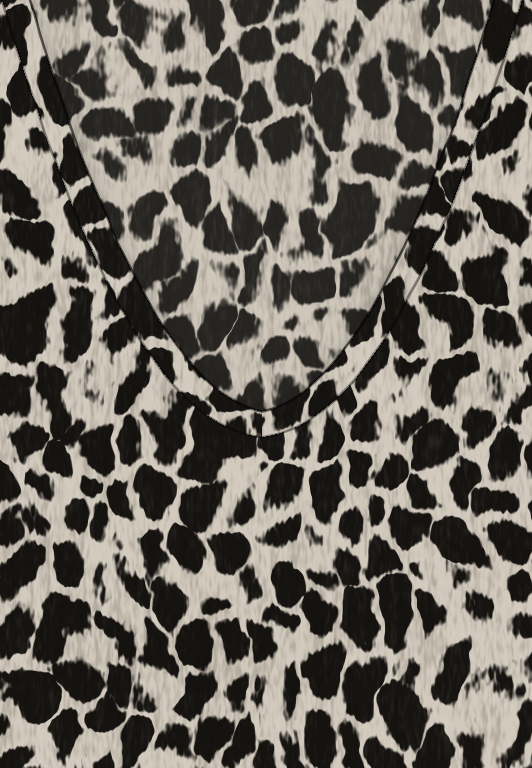
Reproduce this texture procedurally as a WebGL 1 fragment shader.

```glsl
precision highp float;
// Crinkled cloth with a dark animal print, cut as a rounded V neckline over a back panel.
// Spots are smoothed cells of a weighted Voronoi field whose gaps are widened
// or closed by gradient noise; streaked noise gives ragged edges and thread relief.

uniform vec2 u_resolution;

const vec3 INK = vec3(0.085, 0.076, 0.066);
const vec3 FADED_INK = vec3(0.165, 0.157, 0.145);
const vec3 CREAM = vec3(0.815, 0.785, 0.735);
const vec3 SHADED_CREAM = vec3(0.70, 0.67, 0.62);
const vec2 CELL_SIZE = vec2(0.050, 0.067);
const vec2 NECK_TIP = vec2(0.341, 0.464);
const float BAND_WIDTH = 0.033;

vec2 hash2(vec2 p) {
  vec2 q = vec2(dot(p, vec2(127.1, 311.7)), dot(p, vec2(269.5, 183.3)));
  return fract(sin(q) * 43758.545);
}

float cornerSlope(vec2 corner, vec2 offset) {
  return dot(hash2(corner) * 2.0 - 1.0, offset);
}

float gradientNoise(vec2 p) {
  vec2 i = floor(p);
  vec2 f = fract(p);
  vec2 u = f * f * f * (f * (f * 6.0 - 15.0) + 10.0);
  vec2 e = vec2(1.0, 0.0);
  float low = mix(cornerSlope(i, f), cornerSlope(i + e, f - e), u.x);
  float high = mix(cornerSlope(i + e.yx, f - e.yx), cornerSlope(i + 1.0, f - 1.0), u.x);
  return mix(low, high, u.y);
}

vec2 noise2(vec2 p) {
  return vec2(gradientNoise(p), gradientNoise(p + vec2(37.2, 91.7)));
}

// Zero on cell borders, growing towards the centres, with rounded corners.
float cellDepth(vec2 p, float roundness) {
  vec2 home = floor(p);
  float nearest = 10.0;
  float total = 0.0;
  for (int j = -2; j <= 2; j++) {
    for (int i = -2; i <= 2; i++) {
      vec2 cell = home + vec2(float(i), float(j));
      vec2 jitter = hash2(cell);
      vec2 away = cell + 0.1 + 0.8 * jitter - p;
      float reach = dot(away, away) - 0.22 * hash2(cell + 17.0).x;
      nearest = min(nearest, reach);
      total += exp(-roundness * reach);
    }
  }
  float others = total * exp(roundness * nearest) - 1.0;
  return -log(max(others, 0.0001)) / roundness;
}

// Ink coverage of the print, 0 to 1.
float spots(vec2 p, float softness) {
  vec2 bent = p + 0.07 * noise2(p * 4.5) + 0.021 * noise2(p * 25.0);
  bent += 0.006 * noise2(p * vec2(85.0, 55.0));
  float depth = cellDepth(bent / CELL_SIZE, 6.0);
  float gap = 0.20 + 0.62 * gradientNoise(p * vec2(21.0, 15.0) + 9.0);
  float ragged = 0.20 * gradientNoise(p * vec2(190.0, 75.0));
  return smoothstep(-softness, softness, depth - gap + ragged);
}

// Signed distance to the neckline, positive over the back panel.
float necklineDistance(vec2 p) {
  vec2 q = p - NECK_TIP;
  float a = abs(q.x);
  float rise = 5.2 * a * a + 0.2 * a;
  float slope = 10.4 * a + 0.2;
  return (q.y - rise) / sqrt(1.0 + slope * slope);
}

float seam(float distanceToSeam, float width, float pixel) {
  return 1.0 - smoothstep(width, width + 1.3 * pixel, abs(distanceToSeam));
}

void main() {
  float pixel = 1.0 / u_resolution.y;
  vec2 p = gl_FragCoord.xy * pixel;

  // Panels: front, sewn neck band, back
  float neck = necklineDistance(p + 0.003 * noise2(p * 18.0));
  float back = smoothstep(-pixel, pixel, neck);
  float band = step(-BAND_WIDTH, neck) * step(neck, 0.0);
  vec2 bandShift = vec2(2.3 + sign(p.x - NECK_TIP.x), 0.7);
  vec2 cloth = p + bandShift * band + vec2(4.1, 3.6) * step(0.0, neck);
  float ink = spots(cloth, 0.05 + 20.0 * pixel + 0.03 * back);

  // Crinkle: fine vertical threads, wider pleats and slow folds
  float thread = gradientNoise(p * vec2(230.0, 60.0));
  float pleat = gradientNoise(p * vec2(95.0, 9.0) + 0.8 * noise2(p * 12.0));
  float fold = gradientNoise(p * vec2(9.0, 4.0) + 5.0);
  float relief = 0.65 * thread + 0.55 * pleat + 0.25 * fold;

  float shade = smoothstep(-0.12, 0.42, -relief) + 0.12 * back;
  vec3 ground = mix(CREAM, SHADED_CREAM, shade) + 0.04 * max(relief, 0.0);
  vec3 dye = mix(INK, FADED_INK, 0.85 * back);
  dye += 0.13 * max(relief - 0.04, 0.0) - 0.02 * max(-relief, 0.0);
  vec3 color = mix(ground, dye, ink);

  // Seam lines and the soft shadow under the neck edge
  float stitches = 0.55 * seam(neck, 0.0008, pixel);
  stitches += 0.42 * seam(neck + BAND_WIDTH, 0.0007, pixel);
  float shadow = 0.16 * back * exp(-max(neck, 0.0) * 130.0);
  color *= 1.0 - min(stitches + shadow, 0.75);

  gl_FragColor = vec4(clamp(color, 0.0, 1.0), 1.0);
}
```
